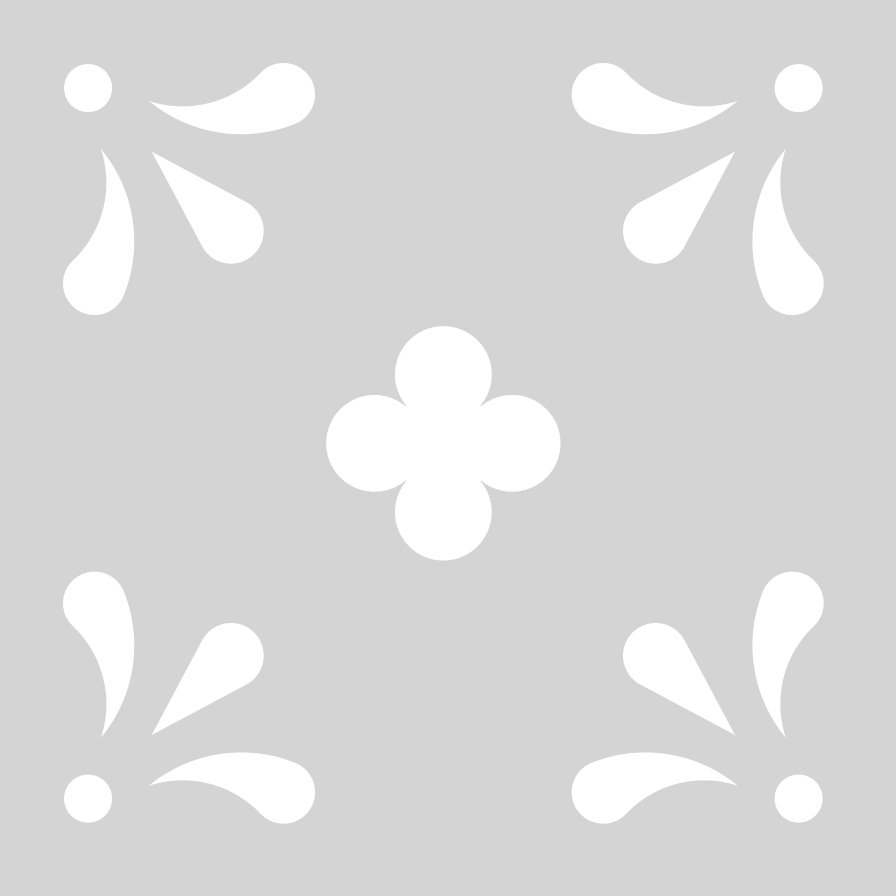
Reproduce this pattern procedurally as a Shadertoy shader.

```glsl
// A pale tile: a four-lobed flower in the middle and a spray of three petals
// and a dot in each corner. One eighth of the tile is drawn with distance
// functions; folding the plane about both axes and the diagonal repeats it.

const vec3 GROUND = vec3(0.83);
const vec3 INK = vec3(1.0);
const vec2 CENTRE = vec2(0.4948, 0.5052);

// All places below are measured from CENTRE, in canvas units.
const float LOBE_OFFSET = 0.0768;
const float LOBE_RADIUS = 0.0540;
const float FLOWER_CORE = 0.0420;

const float DOT_OFFSET = 0.3965;
const float DOT_RADIUS = 0.0268;

const float DROP_TIP = 0.3255;
const float DROP_HEAD = 0.2370;
const float DROP_RADIUS = 0.0365;

const vec2 PETAL_TIP = vec2(0.3281, 0.3815);
const vec2 PETAL_HEAD = vec2(0.1784, 0.3893);
const float PETAL_RADIUS = 0.0352;
const vec2 OUTER_ARC = vec2(0.2255, 0.5065);
const vec2 INNER_ARC = vec2(0.2910, 0.4961);

float circle(vec2 p, vec2 centre, float radius) {
    return length(p - centre) - radius;
}

// Circular lobes joined by a square core.
float flower(vec2 p) {
    float core = max(p.x, p.y) - FLOWER_CORE;
    return min(core, circle(p, vec2(0.0, LOBE_OFFSET), LOBE_RADIUS));
}

// Straight-sided drop along the diagonal: a cone tangent to a round head.
float drop(vec2 p) {
    vec2 fromTip = vec2(DROP_TIP) - p;
    float along = (fromTip.x + fromTip.y) * sqrt(0.5);
    float across = abs(fromTip.x - fromTip.y) * sqrt(0.5);
    float axis = (DROP_TIP - DROP_HEAD) * sqrt(2.0);
    float s = DROP_RADIUS / axis;
    float c = sqrt(1.0 - s * s);
    float cone = max(across * c - along * s, along * c + across * s - axis * c);
    return min(cone, circle(p, vec2(DROP_HEAD), DROP_RADIUS));
}

// Curved petal: a crescent between two arcs, both tangent to a round head.
float petal(vec2 p) {
    float outerRadius = distance(OUTER_ARC, PETAL_HEAD) + PETAL_RADIUS;
    float innerRadius = distance(INNER_ARC, PETAL_HEAD) - PETAL_RADIUS;
    vec2 outerContact = PETAL_HEAD + PETAL_RADIUS * normalize(PETAL_HEAD - OUTER_ARC);
    vec2 innerContact = PETAL_HEAD + PETAL_RADIUS * normalize(INNER_ARC - PETAL_HEAD);

    // Cut the crescent off where it meets the head.
    vec2 chord = normalize(outerContact - innerContact);
    float cut = dot(p - innerContact, vec2(chord.y, -chord.x));
    float crescent = max(circle(p, OUTER_ARC, outerRadius),
                         -circle(p, INNER_ARC, innerRadius));
    float beyondTip = p.x - PETAL_TIP.x;
    float body = max(max(crescent, cut), beyondTip);
    return min(body, circle(p, PETAL_HEAD, PETAL_RADIUS));
}

void mainImage(out vec4 fragColor, in vec2 fragCoord) {
    float size = min(iResolution.x, iResolution.y);
    vec2 uv = (fragCoord - 0.5 * iResolution.xy) / size + 0.5;

    // Fold into one eighth of the tile, keeping p.x <= p.y.
    vec2 p = abs(uv - CENTRE);
    if (p.x > p.y) p = p.yx;

    float d = flower(p);
    d = min(d, circle(p, vec2(DOT_OFFSET), DOT_RADIUS));
    d = min(d, drop(p));
    d = min(d, petal(p));

    // Blend across about one pixel at the edge.
    float coverage = clamp(0.5 - d * size, 0.0, 1.0);
    fragColor = vec4(mix(GROUND, INK, coverage), 1.0);
}
```
